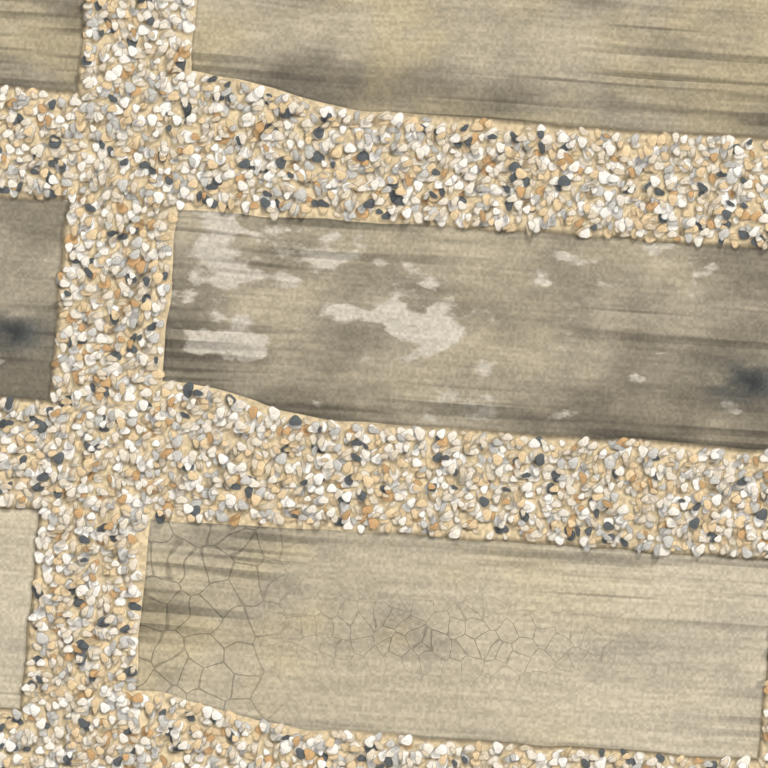
Write a Shadertoy shader that draws this texture.

```glsl
// Weathered timber-grained concrete slabs laid in slanted rows on pale gravel.
// Slabs are boxes in a sheared repeating grid; the gravel is several layers of
// random rounded stones, kept only where their centres fall outside the slabs.

const vec2 PITCH = vec2(0.966, 0.405);   // slab spacing
const vec2 SLAB = vec2(0.82, 0.26);      // slab size
const vec3 SAND = vec3(0.91, 0.82, 0.66);
const vec2 LIGHT = vec2(0.6, 0.8);

float hash(vec2 p) {
    vec3 q = fract(p.xyx * 0.1031);
    q += dot(q, q.yzx + 33.33);
    return fract((q.x + q.y) * q.z);
}

vec2 hash2(vec2 p) { return vec2(hash(p), hash(p + 47.3)); }

float noise(vec2 p) {
    vec2 i = floor(p), f = fract(p);
    f = f * f * (3.0 - 2.0 * f);
    return mix(mix(hash(i), hash(i + vec2(1, 0)), f.x),
               mix(hash(i + vec2(0, 1)), hash(i + 1.0), f.x), f.y);
}

float fbm(vec2 p) {
    float sum = 0.0, amp = 0.52;
    for (int i = 0; i < 5; i++) {
        sum += amp * noise(p);
        p = mat2(1.6, 1.2, -1.2, 1.6) * p + 7.1;
        amp *= 0.5;
    }
    return sum;
}

// Soft elliptical spot
float blot(vec2 p, vec2 centre, vec2 size) {
    vec2 q = (p - centre) / size;
    return exp(-dot(q, q));
}

// Position inside a slab, measured right and down from its top left corner
vec2 slabSpace(vec2 p, out vec2 id) {
    float down = 1.0 - p.y;
    vec2 s = vec2(p.x + 0.09 * down - 0.256, down - 0.068 * p.x + 0.148);
    id = floor((s + 0.07) / PITCH);
    return s - id * PITCH;
}

// Signed distance to a slab; gravel creeps over its lower left corner
float slabDist(vec2 s, vec2 id) {
    float bottom = SLAB.y - 0.035 * smoothstep(0.24, 0.0, s.x);
    vec2 d = max(-s, s - vec2(SLAB.x, bottom));
    return max(d.x, d.y) + 0.005 * (noise(s * 26.0 + id * 9.0) - 0.5);
}

// Distance to the borders of random cells, used for cracks
float cellBorder(vec2 p) {
    vec2 cell = floor(p);
    float near = 8.0, second = 8.0;
    for (int k = 0; k < 9; k++) {
        vec2 c = cell + vec2(k % 3 - 1, k / 3 - 1);
        float d = length(c + hash2(c) - p);
        second = min(second, max(near, d));
        near = min(near, d);
    }
    return second - near;
}

vec3 slabColor(vec2 s, vec2 id) {
    vec2 seed = id * vec2(17.3, 5.7);
    float middle = 1.0 - step(0.5, abs(id.y - 1.0));
    float pale = step(1.5, id.y);
    float cloud = fbm(s * vec2(8, 13) + seed);
    vec3 col = mix(vec3(0.53, 0.495, 0.43), vec3(0.77, 0.72, 0.62),
                   smoothstep(0.2, 0.8, cloud + 0.16 * pale - 0.06 * middle));
    // Yellowish stains
    float stain = smoothstep(0.45, 0.7, fbm(s * vec2(7, 10) + seed + 31.0));
    col = mix(col, vec3(0.82, 0.75, 0.59), stain * (0.55 - 0.45 * middle));
    // Bleached wear with broken edges
    float wear = blot(s, vec2(0.10, 0.05), vec2(0.08, 0.06))
               + blot(s, vec2(0.07, 0.16), vec2(0.07, 0.05))
               + blot(s, vec2(0.33, 0.13), vec2(0.10, 0.04));
    float flakes = fbm(s * vec2(19, 34) + 4.0);
    col = mix(col, vec3(0.87, 0.83, 0.76),
              0.85 * middle * smoothstep(0.68, 0.8, flakes + 0.33 * min(wear, 1.0)));
    col = mix(col, vec3(0.86, 0.81, 0.71), 0.65 * pale * smoothstep(0.2, 0.75, s.x));
    // Timber grain, stronger in some bands
    float bend = s.y + 0.012 * noise(s * vec2(5, 8) + seed);
    float band = smoothstep(0.35, 0.7, noise(s * vec2(3, 13) + seed + 3.0));
    float grain = noise(vec2(s.x * 5.0, bend * 170.0) + seed);
    col *= 1.0 - 0.23 * band * smoothstep(0.45, 0.9, grain);
    col *= 0.95 + 0.1 * noise(vec2(s.x * 25.0, bend * 260.0) + seed);
    // Crackle on the pale slabs, coarse at the left and fine along the middle
    vec2 warp = s + 0.012 * noise(s * 40.0);
    float coarse = smoothstep(0.09, 0.02, cellBorder(warp * 27.0)) * smoothstep(0.24, 0.12, s.x);
    float fine = smoothstep(0.1, 0.02, cellBorder(warp * 42.0)) * blot(s, vec2(0.4, 0.13), vec2(0.24, 0.05));
    col *= 1.0 - 0.17 * pale * max(coarse, fine);
    // Dark blot, lower shade and surface grit
    float dark = middle * blot(s, vec2(0.76, 0.175), vec2(0.05, 0.025));
    col = mix(col, vec3(0.27, 0.28, 0.28), dark * smoothstep(0.2, 0.6, flakes));
    col *= 1.0 - 0.1 * (1.0 - pale) * smoothstep(0.17, 0.26, s.y);
    return col * (0.93 + 0.14 * noise(s * 290.0));
}

vec3 stoneColor(float pick, float tint) {
    vec3 col = mix(vec3(0.95, 0.87, 0.74), vec3(0.98, 0.96, 0.92), tint);
    col = mix(col, vec3(0.93, 0.82, 0.65), step(0.58, pick));
    col = mix(col, vec3(0.82, 0.80, 0.76), step(0.76, pick));
    col = mix(col, vec3(0.83, 0.67, 0.48), step(0.88, pick));
    col = mix(col, vec3(0.40, 0.41, 0.41), step(0.94, pick));
    return col * (0.93 + 0.12 * tint);
}

// One layer of lit stones with contact shadows
vec3 addStones(vec3 col, vec2 p, float scale, float seed) {
    vec2 g = p * scale, cell = floor(g), id;
    float soft = scale / iResolution.y;
    for (int k = 0; k < 9; k++) {
        vec2 c = cell + vec2(k % 3 - 1, k / 3 - 1), key = c + seed;
        vec2 centre = c + hash2(key), shape = hash2(key + 11.7);
        vec2 s = slabSpace(centre / scale, id);
        if (slabDist(s, id) < 0.005) continue;
        float a = 6.283 * hash(key + 23.1);
        vec2 q = g - centre, r = mat2(cos(a), -sin(a), sin(a), cos(a)) * q;
        vec2 size = mix(0.3, 0.58, shape.x) * vec2(1.0, mix(0.45, 0.85, shape.y));
        float wobble = 0.11 * sin(3.0 * atan(r.y, r.x) + a * 5.0);
        float d = (length(r / size) - 1.0 + wobble) * size.y;
        float lit = dot(q, LIGHT);
        col *= 1.0 - 0.19 * smoothstep(0.13, -0.04, d + 0.25 * lit);
        vec3 stone = stoneColor(hash(key + 37.9), shape.y);
        stone *= 1.0 + 0.14 * lit + 0.1 * (noise(g * 6.0) - 0.5);
        stone *= 1.0 - 0.1 * smoothstep(-0.1, 0.0, d);
        col = mix(col, stone, smoothstep(soft, -soft, d));
    }
    return col;
}

void mainImage(out vec4 fragColor, in vec2 fragCoord) {
    vec2 p = fragCoord / iResolution.xy, id;
    vec2 s = slabSpace(p, id);
    float d = slabDist(s, id), soft = 1.0 / iResolution.y;
    // Sand bed, shaded beside the slabs
    vec3 col = SAND * (0.88 + 0.22 * noise(p * 240.0));
    col *= 1.0 - 0.4 * smoothstep(0.008, 0.0, d) * smoothstep(0.15, 0.5, s.x);
    col = mix(col, slabColor(s, id) * (1.0 - 0.12 * smoothstep(-0.005, 0.0, d)),
              smoothstep(soft, -soft, d));
    // Gravel, from larger to smaller stones
    for (int i = 0; i < 3; i++)
        col = addStones(col, p, 52.0 + 9.0 * float(i), 61.0 * float(i));
    fragColor = vec4(clamp(col, 0.0, 1.0), 1.0);
}
```
